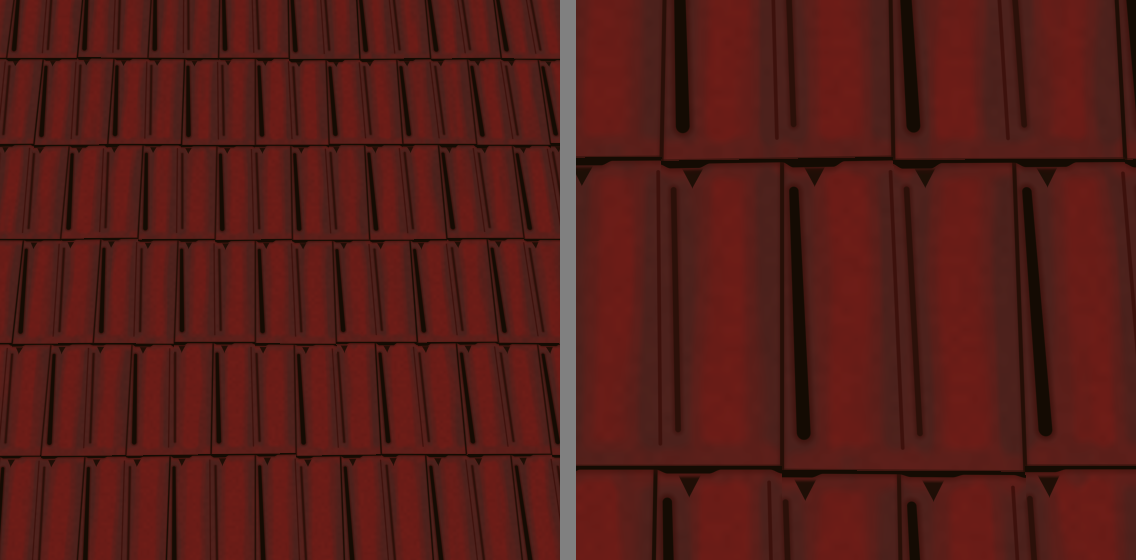
Left: the whole. Right: its middle third, enlarged.
Give the GLSL for this texture, as a WebGL 1 fragment shader.

```glsl
precision highp float;
// Dark red clay roof tiles in rows that grow toward the viewer, every other row
// shifted by half a tile. Each tile has a deep groove beside its seam, a double
// rib line at its middle, notches at the top and a shadow cast by the row above.

uniform vec2 u_resolution;

float hash(vec2 p) {
  return fract(sin(dot(p, vec2(127.1, 311.7))) * 43758.5453);
}

float noise(vec2 p) {
  vec2 i = floor(p), f = fract(p);
  f = f * f * (3.0 - 2.0 * f);
  return mix(mix(hash(i), hash(i + vec2(1.0, 0.0)), f.x),
             mix(hash(i + vec2(0.0, 1.0)), hash(i + vec2(1.0, 1.0)), f.x), f.y);
}

// Coverage of a shape from its signed distance
float fill(float d, float soft) {
  return 1.0 - smoothstep(-soft, soft, d);
}

// Distance to an upright bar with round ends; tile is (u, v), size its extent
float bar(vec2 tile, vec2 size, float u, float top, float bottom) {
  return length(vec2(tile.x - u, tile.y - clamp(tile.y, top, bottom)) * size);
}

// Soft plateau between a and b
float plateau(float x, float a, float b, float edge) {
  return smoothstep(a, a + edge, x) * (1.0 - smoothstep(b - edge, b, x));
}

void main() {
  vec2 p = gl_FragCoord.xy / u_resolution;
  float soft = 0.8 / min(u_resolution.x, u_resolution.y);
  float depth = 1.0 - p.y;

  // Perspective: quadratic row spacing, tile width growing downward
  float r = (sqrt(0.02127 + 0.03125 * (depth - 0.104)) - 0.14583) / 0.015625;
  float width = 0.1224 + 0.0365 * depth;
  float across = (p.x - 0.456) / width;

  // Uneven lower edges of the tiles in the row above each boundary
  float boundary = floor(r + 0.5);
  float upper = across - 0.48 * mod(boundary - 1.0, 2.0);
  vec2 upperId = vec2(floor(upper), boundary);
  float wobble = 0.022 * (hash(upperId) - 0.5)
               + 0.025 * (hash(upperId + 7.3) - 0.4) * (fract(upper) - 0.5);
  r += wobble * (1.0 - 2.0 * abs(r - boundary));

  // Tile cell
  float row = floor(r);
  float column = across - 0.48 * mod(row, 2.0);
  vec2 id = vec2(floor(column), row);
  vec2 tile = vec2(fract(column), fract(r));
  vec2 size = vec2(width, 0.1536 + 0.0156 * row);
  float u = tile.x, v = tile.y;

  vec3 brown = vec3(0.30, 0.13, 0.11);
  vec3 clay = vec3(0.36, 0.12, 0.10);
  vec3 red = vec3(0.42, 0.11, 0.09);
  vec3 deep = vec3(0.22, 0.05, 0.03);
  vec3 umber = vec3(0.16, 0.06, 0.03);
  vec3 black = vec3(0.08, 0.045, 0.01);

  // Two rounded ribs, with flatter tone at the head and the lower lip
  float tone = max(plateau(u, 0.10, 0.47, 0.15), plateau(u, 0.56, 0.96, 0.17));
  tone = mix(0.42, tone, plateau(v, 0.02, 0.97, 0.07));
  tone += 0.45 * (noise(vec2(u * 15.0, v * 2.5) + id * 19.0) - 0.55);
  tone += 0.16 * (hash(id + 3.1) - 0.5) + 0.22 * (depth - 0.6);
  vec3 color = mix(brown, clay, smoothstep(0.0, 0.45, tone));
  color = mix(color, red, smoothstep(0.45, 0.95, tone));
  color *= 0.97 + 0.06 * noise(p * 170.0);

  // Deep groove, leaning away from the seam
  float groove = bar(tile, size, mix(0.045, 0.095, v), 0.11, 0.885);
  float grooveWidth = mix(0.0026, 0.0043, v);
  color = mix(color, deep, 0.6 * fill(groove - grooveWidth - 0.002, 0.0025));
  color = mix(color, black, fill(groove - grooveWidth, soft));

  // Double line at the middle rib
  float thin = bar(tile, size, mix(0.465, 0.50, v), 0.05, 0.93);
  float broad = bar(tile, size, mix(0.53, 0.575, v), 0.10, 0.885);
  color = mix(color, deep, 0.8 * fill(thin - 0.0011, soft));
  color = mix(color, deep, 0.5 * fill(broad - 0.003, 0.002));
  color = mix(color, umber, 0.9 * fill(broad - 0.0017, soft));

  // Seam between neighbours, darker on some tiles
  float seam = (0.5 - abs(u - 0.5)) * width;
  float seamId = floor(column + 0.5);
  vec3 seamColor = mix(umber, black, hash(vec2(seamId, row)));
  color = mix(color, deep, 0.35 * fill(seam - 0.002, 0.002));
  color = mix(color, seamColor, fill(seam - 0.0012, soft));

  // Triangular notches at the head
  for (int i = 0; i < 2; i++) {
    float center = 0.14 + 0.475 * float(i);
    float notch = abs(u - center) - 0.065 * (1.0 - v / 0.095);
    color = mix(color, black, 0.85 * fill(notch * width, soft)
                              * smoothstep(0.025, 0.04, v));
  }

  // Shadow under the row above, thicker beside the groove and the rib
  float gap = max(plateau(u, 0.0, 0.27, 0.05), plateau(u, 0.47, 0.69, 0.05));
  float shadow = 0.0022 + 0.0042 * gap * (0.4 + 0.6 * hash(id + 5.7));
  color = mix(color, deep, 0.45 * fill(v * size.y - shadow - 0.002, 0.003));
  color = mix(color, black, fill(v * size.y - shadow, soft));
  color = mix(color, umber, 0.6 * fill((1.0 - v) * size.y - 0.0008, soft));

  gl_FragColor = vec4(color, 1.0);
}
```
